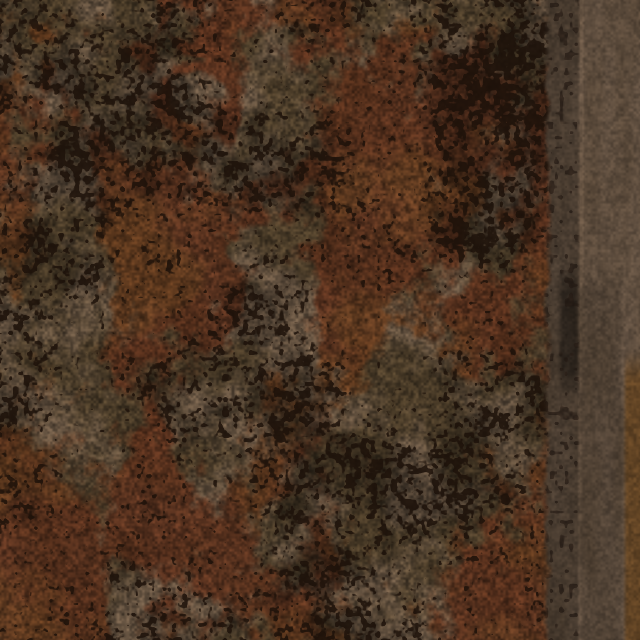
Give the GLSL for this texture, as a WebGL 2 fragment shader.

```glsl
#version 300 es
precision highp float;
// Weathered, rust-stained plaster with dark pitting beside a worn stone post.
uniform vec2 u_resolution;
out vec4 fragColor;

float hash(vec2 cell) {
  vec3 q = fract(vec3(cell.xyx) * 0.1031);
  q += dot(q, q.yzx + 33.33);
  return fract((q.x + q.y) * q.z);
}

float noise(vec2 p) {
  vec2 cell = floor(p);
  vec2 f = fract(p);
  f = f * f * (3.0 - 2.0 * f);
  return mix(mix(hash(cell), hash(cell + vec2(1, 0)), f.x),
             mix(hash(cell + vec2(0, 1)), hash(cell + vec2(1, 1)), f.x), f.y);
}

float fbm(vec2 p) {
  float sum = 0.0;
  float weight = 0.5;
  for (int i = 0; i < 5; i++) {
    sum += weight * noise(p);
    p = mat2(1.6, 1.2, -1.2, 1.6) * p + 17.3;
    weight *= 0.5;
  }
  return sum / 0.97;
}

// Soft elliptical patch, 1 at its centre
float patchMask(vec2 p, vec2 centre, vec2 size) {
  vec2 d = (p - centre) / size;
  return exp(-dot(d, d));
}

// Soft band between two x positions
float band(float x, float left, float right, float soft) {
  return smoothstep(left - soft, left + soft, x) * (1.0 - smoothstep(right - soft, right + soft, x));
}

float ring(vec2 p, vec2 centre, float radius) {
  float d = (length(p - centre) - radius) / 0.014;
  return exp(-d * d);
}

vec3 plaster(vec2 p, float grain) {
  vec2 warped = p + 0.05 * (vec2(fbm(p * 9.0), fbm(p * 9.0 + 40.0)) - 0.5);

  // Olive to pale ground
  vec3 colour = mix(vec3(0.28, 0.225, 0.15), vec3(0.39, 0.32, 0.25),
                    smoothstep(0.34, 0.66, fbm(p * 14.0 + 5.0)));

  // Rust: loose clouds, upright runs, a flared stain and curved traces
  float rust = fbm(warped * vec2(9.0, 6.0) + 11.0) + 0.35 * (fbm(p * 38.0) - 0.5);
  rust += 0.22 * patchMask(warped, vec2(0.55, 0.42), vec2(0.04, 0.22));
  rust += 0.14 * patchMask(warped, vec2(0.64, 0.56), vec2(0.12, 0.10));
  rust += 0.14 * patchMask(warped, vec2(0.24, 0.56), vec2(0.08, 0.14));
  rust += 0.10 * patchMask(warped, vec2(0.05, 0.78), vec2(0.12, 0.20));
  rust += 0.07 * (1.0 - smoothstep(0.0, 0.25, p.y));
  float flare = 0.02 + 0.22 * max(0.36 - warped.y, 0.0);
  rust += 0.25 * band(warped.x, 0.24 - flare, 0.24 + flare, 0.02) * band(warped.y, 0.14, 0.36, 0.04);
  rust += 0.2 * max(ring(warped, vec2(0.32, 0.84), 0.06), ring(warped, vec2(0.31, 0.99), 0.06));
  vec3 stain = mix(vec3(0.29, 0.155, 0.085), vec3(0.38, 0.20, 0.12), fbm(p * 16.0 + 71.0));
  stain = mix(stain, vec3(0.38, 0.235, 0.11), 0.6 * smoothstep(0.5, 0.7, fbm(p * 7.0 + 29.0)));
  colour = mix(colour, stain, 0.9 * smoothstep(0.44, 0.62, rust));
  colour *= 0.55 + 0.9 * grain;

  // Dark pits, gathered into dirty patches
  float dirt = fbm(warped * 8.0 + 53.0) + 0.4 * (fbm(p * 30.0 + 9.0) - 0.5);
  dirt += 0.16 * patchMask(p, vec2(0.76, 0.90), vec2(0.18, 0.15));
  dirt += 0.18 * patchMask(p, vec2(0.83, 0.78), vec2(0.04, 0.20));
  dirt += 0.07 * patchMask(p, vec2(0.42, 0.70), vec2(0.11, 0.07));
  dirt += 0.08 * patchMask(p, vec2(0.05, 0.32), vec2(0.13, 0.18));
  float speck = 0.65 * noise(p * 125.0 + 3.0) + 0.35 * noise(p * 230.0 + 8.0);
  float level = 0.27 + 0.75 * (dirt - 0.5);
  float pits = 1.0 - smoothstep(level - 0.07, level + 0.09, speck);
  colour *= 1.0 - 0.3 * smoothstep(0.52, 0.75, dirt);
  return mix(colour, vec3(0.11, 0.065, 0.035), 0.85 * pits);
}

vec3 stonePost(vec2 p, float grain) {
  float streaks = fbm(p * vec2(40.0, 7.0));
  vec3 colour = mix(vec3(0.31, 0.25, 0.19), vec3(0.41, 0.34, 0.28), streaks);

  // Shadowed side with pitting and a darker worn length
  float side = 1.0 - smoothstep(0.901, 0.907, p.x);
  colour *= 1.0 - 0.22 * side;
  colour *= 1.0 - 0.4 * band(p.x, 0.875, 0.903, 0.006) * band(p.y, 0.40, 0.57, 0.03);
  float pits = 1.0 - smoothstep(0.18, 0.34, noise(p * 130.0 + 19.0) + 0.3 * (streaks - 0.5));
  colour = mix(colour, vec3(0.14, 0.10, 0.075), 0.7 * pits * side);

  // Lit arris, lower tone below the joint, ochre edge
  colour *= 1.0 + 0.14 * band(p.x, 0.906, 0.912, 0.002) * smoothstep(0.5, 0.6, p.y);
  colour *= 1.0 - 0.13 * band(p.x, 0.908, 0.972, 0.004) * (1.0 - smoothstep(0.55, 0.57, p.y));
  float ochre = smoothstep(0.972, 0.981, p.x) * (1.0 - smoothstep(0.40, 0.46, p.y));
  colour = mix(colour, vec3(0.39, 0.26, 0.12), 0.8 * ochre);
  return colour * (0.78 + 0.44 * grain);
}

void main() {
  vec2 p = gl_FragCoord.xy / u_resolution;
  float grain = 0.5 * noise(p * 140.0 + 61.0) + 0.5 * noise(p * 250.0 + 37.0);
  float edge = p.x + 0.02 * (fbm(p * 30.0 + 13.0) - 0.5);
  vec3 colour = mix(plaster(p, grain), stonePost(p, grain), smoothstep(0.848, 0.86, edge));
  fragColor = vec4(colour, 1.0);
}
```
